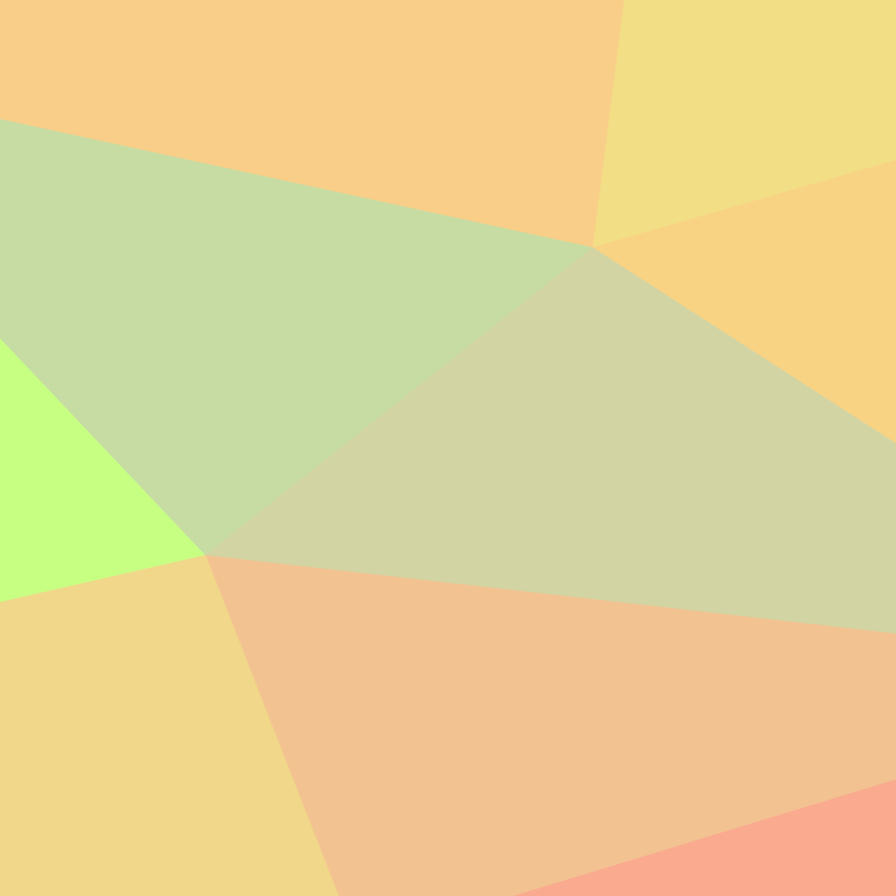
This background is drawn by a Shadertoy shader. Its source:

```glsl
#define HUB_HIGH vec2(0.6615, 0.7240)
#define HUB_LOW vec2(0.2290, 0.3805)
#define EDGE_SOFTNESS 0.8
#define SEAM_WIDTH 0.0012
#define SEAM_STRENGTH 0.3

const vec3 APRICOT = vec3(0.976, 0.808, 0.537);
const vec3 YELLOW  = vec3(0.949, 0.871, 0.518);
const vec3 AMBER   = vec3(0.976, 0.827, 0.518);
const vec3 SAGE    = vec3(0.776, 0.863, 0.639);
const vec3 KHAKI   = vec3(0.824, 0.831, 0.639);
const vec3 LIME    = vec3(0.780, 1.000, 0.514);
const vec3 SAND    = vec3(0.945, 0.843, 0.541);
const vec3 PEACH   = vec3(0.949, 0.761, 0.569);
const vec3 CORAL   = vec3(0.980, 0.667, 0.561);

// Signed distance to the line a-b, positive on its left
float lineDistance(vec2 p, vec2 a, vec2 b) {
    vec2 dir = normalize(b - a);
    return dot(p - a, vec2(-dir.y, dir.x));
}

// Smooth coverage of the half-plane left of a-b
float leftOf(vec2 p, vec2 a, vec2 b) {
    float soft = EDGE_SOFTNESS / min(iResolution.x, iResolution.y);
    return smoothstep(-soft, soft, lineDistance(p, a, b));
}

// Facets fanning out above the high hub
vec3 upperFacets(vec2 p) {
    vec3 color = mix(AMBER, YELLOW, leftOf(p, HUB_HIGH, vec2(1.0, 0.8216)));
    return mix(color, APRICOT, leftOf(p, HUB_HIGH, vec2(0.6966, 1.0)));
}

// Facets fanning out below the low hub
vec3 lowerFacets(vec2 p) {
    vec2 foot = vec2(0.3776, 0.0);
    vec3 color = mix(SAND, LIME, leftOf(p, vec2(0.0, 0.3281), HUB_LOW));
    color = mix(color, PEACH, leftOf(p, HUB_LOW, foot));
    color = mix(color, CORAL, leftOf(p, vec2(1.0, 0.1302), vec2(0.5729, 0.0)));

    // Faint pale seam between sand and peach
    float seam = 1.0 - smoothstep(0.0, 2.0 * SEAM_WIDTH, abs(lineDistance(p, HUB_LOW, foot)));
    seam *= step(p.y, HUB_LOW.y);
    return mix(color, YELLOW, SEAM_STRENGTH * seam);
}

void mainImage(out vec4 fragColor, in vec2 fragCoord) {
    vec2 p = fragCoord / iResolution.xy;

    // Central band, split along the line joining the hubs
    vec3 color = mix(KHAKI, SAGE, leftOf(p, HUB_LOW, HUB_HIGH));

    // Outer fans, each bounded by two rays from its hub
    float upper = max(leftOf(p, vec2(0.0, 0.8672), HUB_HIGH),
                      leftOf(p, HUB_HIGH, vec2(1.0, 0.5052)));
    float lower = max(leftOf(p, HUB_LOW, vec2(0.0, 0.6224)),
                      leftOf(p, vec2(1.0, 0.2930), HUB_LOW));
    color = mix(color, upperFacets(p), upper);
    color = mix(color, lowerFacets(p), lower);

    fragColor = vec4(color, 1.0);
}
```
